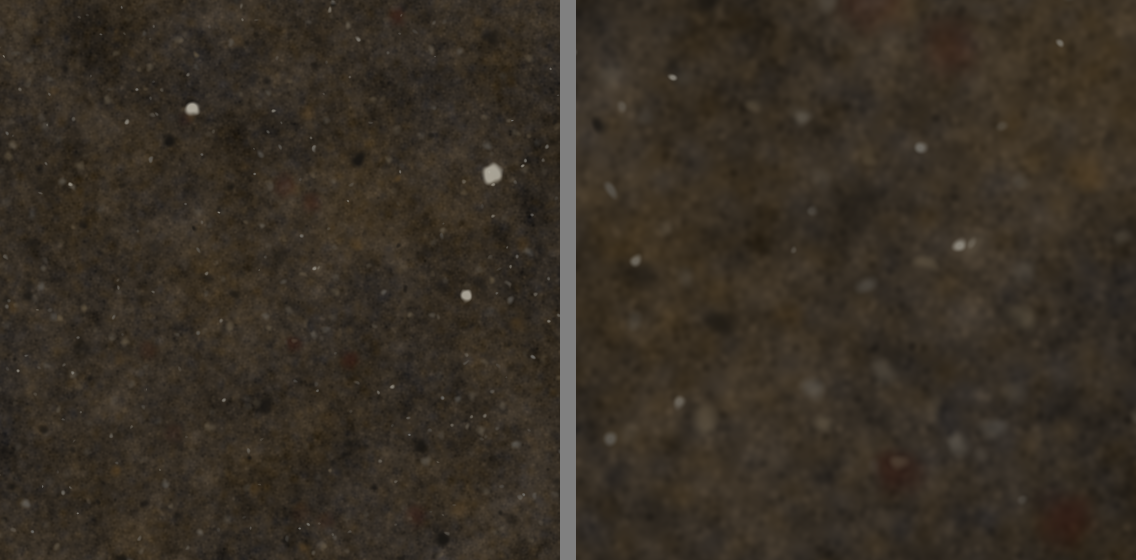
Left: the whole. Right: its middle third, enlarged.
Write a WebGL 2 fragment shader that draws this texture.

```glsl
#version 300 es
precision highp float;
// Dark brown compacted soil: soft mottling from octaves of cellular bumps,
// strewn with black pits, pale flecks, ochre and rust stains,
// and a few bright mineral grains.

uniform vec2 u_resolution;
out vec4 fragColor;

const vec3 SOIL = vec3(0.203, 0.174, 0.138);
const vec3 PIT = vec3(0.085, 0.077, 0.066);
const vec3 FLECK_WARM = vec3(0.46, 0.40, 0.30);
const vec3 FLECK_COOL = vec3(0.46, 0.46, 0.45);
const vec3 OCHRE = vec3(0.42, 0.31, 0.16);
const vec3 RUST = vec3(0.20, 0.09, 0.06);
const vec3 MINERAL = vec3(0.66, 0.64, 0.59);
const vec3 TINT_SHIFT = vec3(0.007, 0.0, -0.013);

const int MOTTLE_OCTAVES = 6;
const float MOTTLE_SCALE = 5.0;
const float MOTTLE_GAIN = 0.145;
const float OUTLINE_SCALE = 65.0;
const float OUTLINE_WARP = 0.004;
const int MINERAL_COUNT = 3;

// Three random values in 0..1 for an integer cell and a seed.
vec3 hash3(vec2 cell, float seed) {
  uvec3 v = uvec3(ivec3(vec3(cell, seed)) + 4096);
  v = v * 1664525u + 1013904223u;
  v.x += v.y * v.z; v.y += v.z * v.x; v.z += v.x * v.y;
  v ^= v >> 16u;
  v.x += v.y * v.z; v.y += v.z * v.x; v.z += v.x * v.y;
  return vec3(v >> 8u) / 16777216.0;
}

// Cellular noise: one round light or dark bump per cell, centred on zero.
float bumps(vec2 p, float seed) {
  vec2 cell = floor(p);
  float sum = 0.0;
  for (int y = -1; y <= 1; y++)
    for (int x = -1; x <= 1; x++) {
      vec2 c = cell + vec2(x, y);
      vec3 h = hash3(c, seed);
      vec2 d = p - c - h.xy;
      float k = max(0.0, 1.0 - dot(d, d));
      sum += (2.0 * h.z - 1.0) * k * k * k;
    }
  return sum;
}

float mottle(vec2 p) {
  float sum = 0.0, scale = MOTTLE_SCALE;
  for (int i = 0; i < MOTTLE_OCTAVES; i++) {
    sum += bumps(p * scale, float(i));
    scale *= 2.1;
  }
  return sum * MOTTLE_GAIN;
}

// Coverage of a soft round grain; softness is the blurred part of the radius.
float grain(vec2 offset, float radius, float softness) {
  return 1.0 - smoothstep(radius * (1.0 - softness), radius, length(offset));
}

// Scattered grains: x is coverage with varied strength, y a random tone.
vec2 scatter(vec2 p, float cells, float share, vec2 radii, float softness, float seed) {
  vec2 cell = floor(p * cells), best = vec2(0.0);
  for (int y = -1; y <= 1; y++)
    for (int x = -1; x <= 1; x++) {
      vec2 c = cell + vec2(x, y);
      vec3 place = hash3(c, seed);
      vec3 look = hash3(c, seed + 50.0);
      if (place.z > share) continue;
      float radius = mix(radii.x, radii.y, look.x);
      float cover = grain(p - (c + place.xy) / cells, radius, softness);
      cover *= mix(0.25, 1.0, look.y * look.y);
      if (cover > best.x) best = vec2(cover, look.z);
    }
  return best;
}

void main() {
  vec2 p = gl_FragCoord.xy / u_resolution.y;

  // Ground: mottled brightness with a drift between warm and cool.
  float tint = bumps(p * 8.0, 11.0) + bumps(p * 70.0, 12.0);
  vec3 color = SOIL * (1.0 + mottle(p)) + TINT_SHIFT * tint;

  // Uneven outlines shared by all grains.
  vec2 warp = vec2(bumps(p * OUTLINE_SCALE, 13.0), bumps(p * OUTLINE_SCALE, 14.0));
  vec2 q = p + OUTLINE_WARP * warp;

  // Stains and pits.
  vec2 ochre = scatter(q, 18.0, 0.10, vec2(0.010, 0.024), 0.9, 21.0);
  color = mix(color, OCHRE, 0.45 * ochre.x);
  vec2 rust = scatter(q, 9.0, 0.08, vec2(0.018, 0.030), 0.9, 22.0);
  color = mix(color, RUST, 0.6 * rust.x);
  vec2 smallPits = scatter(q, 34.0, 0.10, vec2(0.007, 0.014), 0.9, 23.0);
  color = mix(color, PIT, 0.75 * smallPits.x);
  vec2 pits = scatter(q, 13.0, 0.17, vec2(0.016, 0.027), 0.8, 24.0);
  color = mix(color, PIT, 0.9 * pits.x);

  // Pale flecks: faint crumbs, then small sharp glints.
  vec2 crumbs = scatter(q, 40.0, 0.16, vec2(0.006, 0.012), 0.9, 25.0);
  color = mix(color, mix(FLECK_WARM, FLECK_COOL, crumbs.y), 0.55 * crumbs.x);
  vec2 glints = scatter(q, 55.0, 0.06, vec2(0.003, 0.006), 0.8, 26.0);
  color = mix(color, mix(FLECK_COOL, MINERAL, glints.y), 0.8 * glints.x);

  // A few bright mineral grains, each smaller than the last.
  for (int i = 0; i < MINERAL_COUNT; i++) {
    vec3 h = hash3(vec2(i, 7), 27.0);
    float radius = 0.023 / (1.0 + 0.45 * float(i));
    float cover = grain(q - mix(vec2(0.1), vec2(0.9), h.xy), radius, 0.6);
    color = mix(color, MINERAL * (0.9 + 0.25 * h.z), 0.9 * cover);
  }

  fragColor = vec4(color, 1.0);
}
```
